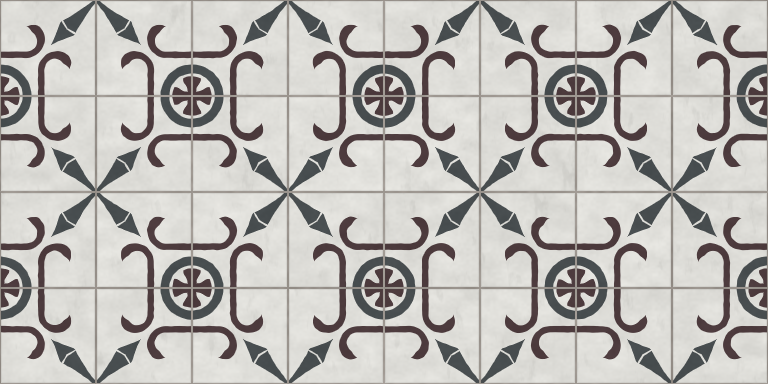
Give the GLSL for this pattern, as a WebGL 1 fragment shader.

```glsl
precision highp float;

uniform vec2 u_resolution;

float hash(vec2 p) {
  return fract(sin(dot(p, vec2(127.1, 311.7))) * 43758.5453);
}

float noise(vec2 p) {
  vec2 i = floor(p);
  vec2 f = fract(p);
  f = f * f * (3.0 - 2.0 * f);
  return mix(mix(hash(i), hash(i + vec2(1.0, 0.0)), f.x),
             mix(hash(i + vec2(0.0, 1.0)), hash(i + vec2(1.0, 1.0)), f.x), f.y);
}

float fbm(vec2 p) {
  float sum = 0.0;
  float amplitude = 0.5;
  for (int i = 0; i < 4; i++) {
    sum += amplitude * noise(p);
    p = mat2(1.6, 1.2, -1.2, 1.6) * p + 7.3;
    amplitude *= 0.5;
  }
  return sum;
}

// Half of a C-scroll: straight stem, then a hook that swells and tapers
float scroll(vec2 q) {
  vec2 v = q - vec2(0.272, 0.585);
  if (v.x < 0.0 && v.y < 0.0) return abs(q.y - 0.43) - 0.033;
  float angle = atan(v.x, -v.y);
  if (angle < 0.0) angle += 6.2832;
  float radius = 0.155 - 0.015 * smoothstep(1.5, 3.2, angle);
  float halfWidth = mix(0.033, 0.047, smoothstep(0.8, 2.4, angle));
  halfWidth = mix(halfWidth, -0.02, smoothstep(2.3, 3.5, angle));
  return abs(length(v) - radius) - halfWidth;
}

// Cross with flared arms and rounded ends
float flaredCross(vec2 q) {
  float arm = max(q.x, q.y);
  float side = min(q.x, q.y);
  return max(side - 0.048 - 0.045 * smoothstep(0.07, 0.17, arm), length(q) - 0.205);
}

// Spearhead on the diagonal, split by a thin curved gap
float spear(vec2 u) {
  float along = (u.x + u.y) * 0.7071;
  float side = abs(u.x - u.y) * 0.7071;
  float shaft = 0.018 + 0.08 * pow(clamp(along / 0.41, 0.0, 1.0), 1.6);
  float head = 0.1 * pow(clamp((0.66 - along) / 0.235, 0.0, 1.0), 1.15);
  float outline = max(side - min(shaft, head), along - 0.66);
  float gap = 0.009 - abs(along - 0.425 + 0.25 * side);
  return max(outline, gap);
}

float coverage(float d, float pixel) {
  return clamp(0.5 - d / pixel, 0.0, 1.0);
}

void main() {
  // One unit per tile: eight across, four down
  vec2 p = gl_FragCoord.xy / u_resolution * vec2(8.0, 4.0);
  float pixel = 4.0 / u_resolution.y;
  vec2 tile = floor(p);

  // Mirror around the ring centres
  vec2 q = abs(mod(p + vec2(1.0, 0.0), 2.0) - 1.0);

  // Mottled cement, slightly different on each tile
  vec2 grain = p + 19.0 * hash(tile);
  float clouds = fbm(grain * vec2(5.0, 7.0)) - 0.47;
  float specks = noise(grain * 34.0) - 0.5;
  float tone = 0.018 * (hash(tile + 4.7) - 0.5);
  vec3 color = vec3(0.875, 0.872, 0.853) + 0.09 * clouds + 0.018 * specks + tone;
  color -= 0.035 * smoothstep(0.6, 0.8, fbm(grain * vec2(11.0, 5.0) + 3.0));

  // Inlaid motifs with faintly uneven edges
  float wobble = 0.007 * (noise(p * 23.0) - 0.5);
  float ring = abs(length(q) - 0.282) - 0.046;
  float slate = min(ring, spear(1.0 - q)) + wobble;
  float maroon = min(min(scroll(q), scroll(q.yx)), flaredCross(q)) + wobble;
  float wear = 0.04 * clouds + 0.012 * specks;
  color = mix(color, vec3(0.28, 0.302, 0.31) + wear, coverage(slate, pixel));
  color = mix(color, vec3(0.30, 0.23, 0.24) + wear, coverage(maroon, pixel));

  // Grout joints, with a soft shade along the tile edges
  vec2 line = floor(p + 0.5);
  vec2 toLine = abs(p - line);
  float joint = min(toLine.x, toLine.y);
  float jointId = toLine.x < toLine.y ? line.x : line.y + 31.0;
  vec3 grout = vec3(0.60, 0.575, 0.55) + 0.07 * (hash(vec2(jointId, 2.0)) - 0.5);
  grout += 0.05 * (noise(p * 15.0) - 0.5);
  color *= 1.0 - 0.07 * (1.0 - smoothstep(0.008, 0.03, joint));
  color = mix(color, grout, coverage(joint - 0.011, pixel));

  gl_FragColor = vec4(color, 1.0);
}
```
